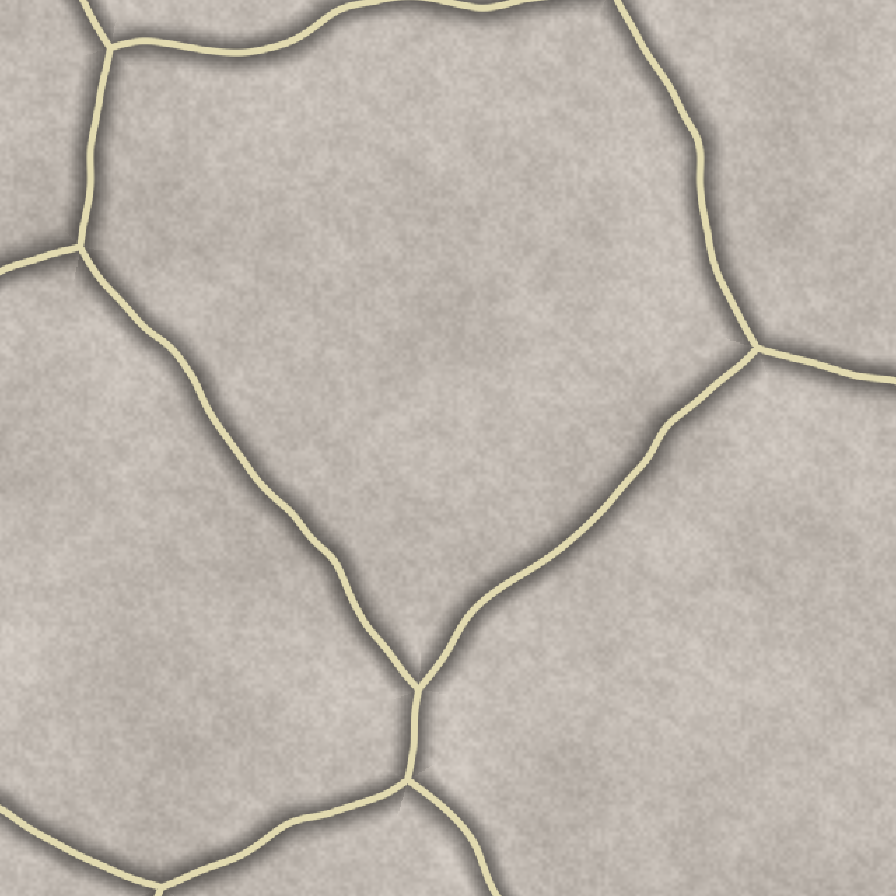
This texture is drawn by a WebGL 2 fragment shader. Its source:

```glsl
#version 300 es
precision highp float;
// Large pale stone slabs split by thin cream seams with soft dark edges.

#define SLABS 1.75          // slab rows per canvas
#define JITTER 0.72         // irregularity of the slab centres
#define BEND 0.055          // how far the seams wander
#define BEND_SCALE 7.0      // bends per canvas
#define TEXELS 256.0        // steps per canvas of the stepped seams
#define SEAM_HALF 0.0039    // half width of a seam
#define SHADE_REACH 0.030   // reach of the dark edge
#define SHADE_FLOOR 0.52    // brightness beside the seam
#define STONE vec3(0.747, 0.717, 0.686)
#define SEAM vec3(0.885, 0.855, 0.690)

uniform vec2 u_resolution;
out vec4 outColor;

// Two random values in 0..1 per lattice point
vec2 hash2(vec2 cell) {
    uvec2 v = uvec2(ivec2(cell) + 4096) * 1664525u + 1013904223u;
    v.x += v.y * 1664525u;
    v.y += v.x * 1664525u;
    v ^= v >> 16u;
    v.x += v.y * 1664525u;
    v.y += v.x * 1664525u;
    v ^= v >> 16u;
    return vec2(v >> 8u) / 16777216.0;
}

// Smooth value noise, two channels centred on zero
vec2 noise2(vec2 p) {
    vec2 i = floor(p), f = fract(p);
    f = f * f * (3.0 - 2.0 * f);
    vec2 low = mix(hash2(i), hash2(i + vec2(1, 0)), f.x);
    vec2 high = mix(hash2(i + vec2(0, 1)), hash2(i + vec2(1, 1)), f.x);
    return mix(low, high, f.y) - 0.5;
}

// Bends the plane so that the seams wander
vec2 bend(vec2 p) {
    vec2 wander = noise2(p * BEND_SCALE + 31.0);
    wander += 0.22 * noise2(p * BEND_SCALE * 2.7 + 77.0);
    return p + BEND * wander;
}

// Slab centre of a cell; alternate rows are staggered
vec2 slabCentre(vec2 cell) {
    float stagger = 0.5 * mod(cell.y, 2.0) - 0.25;
    return cell + 0.5 + vec2(stagger, 0.0) + JITTER * (hash2(cell + 19.0) - 0.5);
}

// Distance to the nearest slab border (x) and the border normal (yz)
vec3 slabBorder(vec2 p) {
    vec2 home = floor(p), nearest = vec2(0.0);
    float best = 1e3;
    for (int y = -2; y <= 2; y++)
    for (int x = -2; x <= 2; x++) {
        vec2 r = slabCentre(home + vec2(x, y)) - p;
        if (dot(r, r) < best) {
            best = dot(r, r);
            nearest = r;
        }
    }
    vec3 border = vec3(1e3, 1.0, 0.0);
    for (int y = -2; y <= 2; y++)
    for (int x = -2; x <= 2; x++) {
        vec2 r = slabCentre(home + vec2(x, y)) - p;
        vec2 across = r - nearest;
        if (dot(across, across) > 1e-5) {
            vec2 normal = normalize(across);
            float d = dot(0.5 * (r + nearest), normal);
            if (d < border.x) border = vec3(d, normal);
        }
    }
    return border;
}

// Seam distance in canvas units, corrected for the stretch of the bend
float seamDistance(vec2 p) {
    const float e = 0.003;
    vec2 q = bend(p);
    vec3 border = slabBorder(q * SLABS);
    mat2 stretch = mat2(bend(p + vec2(e, 0)) - q, bend(p + vec2(0, e)) - q) / e;
    return border.x / SLABS / max(length(border.yz * stretch), 0.4);
}

// Faint clouds, flecks and fine grain
float stoneTone(vec2 p) {
    vec2 slanted = mat2(0.8, 0.6, -0.6, 0.8) * p;
    float tone = 0.065 * noise2(p * 8.0 + 5.0).x;
    tone += 0.045 * noise2(slanted * 24.0 + 11.0).x;
    tone += 0.055 * noise2(slanted * vec2(75.0, 110.0) + 3.0).x;
    return tone + 0.065 * noise2(p * TEXELS * 0.9).x;
}

void main() {
    float size = min(u_resolution.x, u_resolution.y);
    vec2 p = gl_FragCoord.xy / size;

    // Softly stepped coordinates give the seams their notched outline
    vec2 grid = p * TEXELS;
    vec2 stepped = (floor(grid) + smoothstep(0.1, 0.9, fract(grid))) / TEXELS;
    float d = seamDistance(stepped);

    float shade = mix(SHADE_FLOOR, 1.0, smoothstep(0.0, SHADE_REACH, d));
    vec3 color = (STONE + stoneTone(p)) * shade;

    float soft = max(0.0011, 0.5 / size);
    float seam = 1.0 - smoothstep(SEAM_HALF - soft, SEAM_HALF + soft, d);
    outColor = vec4(mix(color, SEAM, seam), 1.0);
}
```
